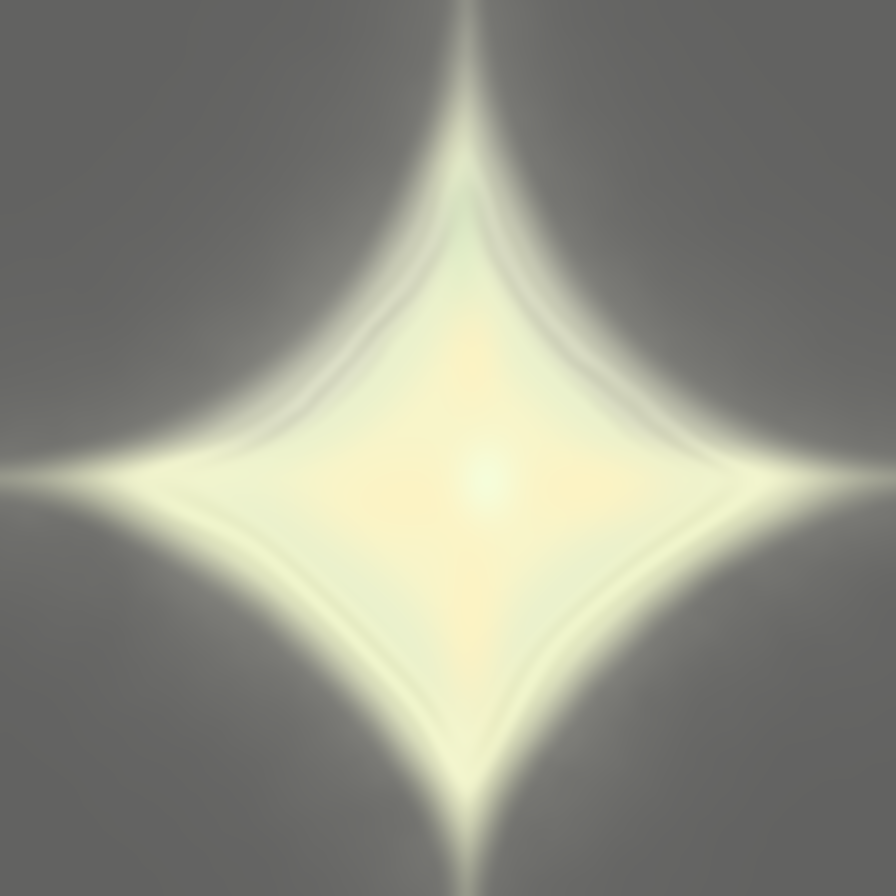
A Shadertoy shader for this background:

```glsl
// A soft four-pointed star of pale yellow light, with misty edges on dark grey.

float hash(vec2 p) {
    p = fract(p * vec2(0.1031, 0.1137));
    p += dot(p, p.yx + 33.33);
    return fract((p.x + p.y) * p.x * 7.31);
}

float noise(vec2 p) {
    vec2 i = floor(p), f = fract(p);
    f = f * f * (3.0 - 2.0 * f);
    return mix(mix(hash(i), hash(i + vec2(1, 0)), f.x),
               mix(hash(i + vec2(0, 1)), hash(i + vec2(1, 1)), f.x), f.y);
}

float fbm(vec2 p) {
    float sum = 0.0, amp = 0.5;
    for (int i = 0; i < 4; i++) {
        sum += amp * noise(p);
        p = mat2(1.6, 1.2, -1.2, 1.6) * p + 7.3;
        amp *= 0.5;
    }
    return sum;
}

// Half thickness of an arm of the given reach, at distance t along it.
float armSpan(float t, float reach, float thickness, float power) {
    return thickness * pow(max(1.0 - pow(t / reach, power), 0.0), 1.0 / power);
}

// Approximate signed distance to a concave star with unequal arms.
float starDistance(vec2 p) {
    float upper = smoothstep(-0.05, 0.05, p.y);
    float width = mix(0.525, 0.49, smoothstep(-0.05, 0.05, p.x));
    float height = mix(0.46, 0.57, upper);
    float power = mix(0.69, 0.57, upper);
    vec2 q = sqrt(p * p + 0.00006);
    float dy = q.y - armSpan(q.x, width, height, power);
    float dx = q.x - armSpan(q.y, height, width, power);
    return sign(dy) * abs(dx * dy) / max(length(vec2(dx, dy)), 0.0001);
}

// Soft elliptical patch of light.
float glow(vec2 p, vec2 center, vec2 size) {
    vec2 q = (p - center) / size;
    return exp(-dot(q, q));
}

void mainImage(out vec4 fragColor, in vec2 fragCoord) {
    vec2 uv = fragCoord / iResolution.xy;
    vec2 p = uv - vec2(0.521, 0.467);
    float mist = fbm(uv * 9.0);
    float upper = smoothstep(-0.04, 0.07, p.y);
    float d = starDistance(p) + (mist - 0.47) * 0.02 * upper;

    // Grey ground with a misty halo
    vec3 color = vec3(0.382, 0.382, 0.378);
    float halo = exp(-max(d, 0.0) / 0.085) * exp(-2.5 * dot(p, p));
    color += vec3(0.18, 0.18, 0.155) * halo * (0.55 + 0.9 * mist);

    // Outer veil, duller above and yellower below
    vec3 veil = mix(vec3(0.92, 0.94, 0.78), vec3(0.83, 0.84, 0.745), upper);
    float streak = sin(d * 210.0 + 5.0 * noise(uv * 7.0));
    veil += 0.018 * streak * smoothstep(0.0, -0.03, d) * smoothstep(-0.13, -0.07, d);
    veil += 0.07 * (mist - 0.47) * upper;

    // Inner star: green-tinged rim, then warm core
    vec3 light = mix(veil, vec3(0.92, 0.945, 0.80), smoothstep(-0.045, -0.085, d));
    light = mix(light, vec3(0.97, 0.96, 0.79), smoothstep(-0.08, -0.17, d));
    float warm = glow(uv, vec2(0.455, 0.445), vec2(0.09, 0.05))
               + glow(uv, vec2(0.66, 0.455), vec2(0.09, 0.045))
               + glow(uv, vec2(0.527, 0.31), vec2(0.035, 0.13))
               + glow(uv, vec2(0.527, 0.60), vec2(0.03, 0.06));
    light = mix(light, vec3(0.995, 0.95, 0.76), 0.75 * min(warm, 1.0));
    light = mix(light, vec3(0.84, 0.91, 0.76),
                0.6 * glow(uv, vec2(0.515, 0.765), vec2(0.022, 0.09)));

    // Bright patches along the arms and at the heart
    float armLight = glow(uv, vec2(0.18, 0.475), vec2(0.13, 0.035))
                   + glow(uv, vec2(0.86, 0.467), vec2(0.09, 0.03))
                   + glow(uv, vec2(0.51, 0.15), vec2(0.03, 0.06))
                   + 0.8 * glow(uv, vec2(0.50, 0.86), vec2(0.03, 0.07));
    light = mix(light, vec3(0.955, 0.965, 0.81), 0.85 * min(armLight, 1.0));
    light = mix(light, vec3(0.96, 0.995, 0.86),
                0.9 * glow(uv, vec2(0.543, 0.463), vec2(0.035, 0.045)));

    float body = smoothstep(0.032, -0.038, d);
    color = mix(color, light, body);
    fragColor = vec4(clamp(color, 0.0, 1.0), 1.0);
}
```
